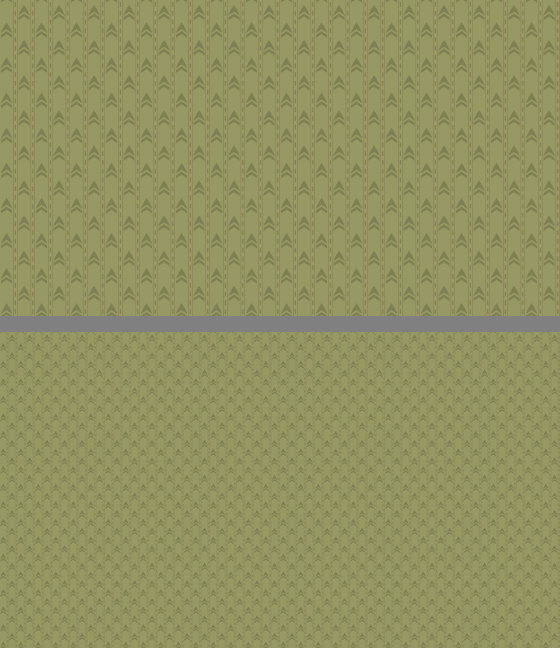
Top: one tile. Bottom: repeated 2 by 2.
Write a Shadertoy shader that draws this pattern.

```glsl
// Olive wallpaper: 32 columns of staggered arrowheads, each with a chevron below,
// parted by narrow tan ribbons with thin edge lines and a dashed centre stitch.
// One unit is a column width; 32 by 18 units fill the canvas, so every edge wraps.

// Share of a pixel covered by a line of half width w whose centre is d away
float lineCover(float d, float w, float pixel) {
    float h = 0.5 * pixel;
    return max(min(d + h, w) - max(d - h, -w), 0.0) / pixel;
}

// Smooth fill of a signed distance, negative inside
float fill(float d, float pixel) {
    return clamp(0.5 - d / pixel, 0.0, 1.0);
}

// Arrowhead and chevron; the tip is at the origin and y points down
float arrowDistance(vec2 q) {
    float x = abs(q.x);
    float side = (1.35 * x + 1.3 * x * x - q.y) * 0.52;
    float slant = (q.y - 0.68 * x) * 0.83;
    float head = max(side, slant - 0.315);
    float chevron = abs(slant - 0.482) - 0.067;
    return max(min(head, chevron), x - 0.31);
}

void mainImage(out vec4 fragColor, in vec2 fragCoord) {
    vec2 p = fragCoord / iResolution.xy * vec2(32.0, 18.0);
    float pixel = 32.0 / iResolution.x;
    p.x -= 0.375;
    float column = floor(p.x + 0.5);
    float x = p.x - column;
    float gap = 0.5 - abs(x);

    // Ground and ribbon
    vec3 color = vec3(0.59, 0.60, 0.39);
    color = mix(color, vec3(0.615, 0.60, 0.40), fill(gap - 0.11, pixel));

    // Ribbon edges
    vec3 dark = vec3(0.49, 0.50, 0.32);
    color = mix(color, dark, lineCover(gap - 0.11, 0.016, pixel));

    // Stitches
    float along = abs(fract(p.y * 2.0) - 0.5) * 0.5;
    float stitch = lineCover(gap, 0.032, pixel) * fill(along - 0.135, pixel);
    color = mix(color, vec3(0.51, 0.48, 0.32), stitch);

    // Arrows, shifted by half a repeat in every other column
    float drop = 17.72 - p.y + mod(column + 1.0, 2.0);
    float y = mod(drop + 0.5, 2.0) - 0.5;
    color = mix(color, dark, fill(arrowDistance(vec2(x, y)), pixel));

    fragColor = vec4(color, 1.0);
}
```
